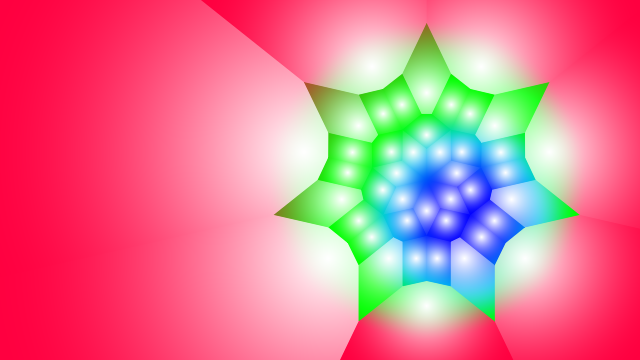
This background is drawn by a Shadertoy shader. Its source:

```glsl
// Seven-pointed star of glowing Voronoi cells, blue through green, on a red field.

const float PI = 3.14159265;
const float SECTOR = 2.0 * PI / 7.0;

const vec3 BLUE  = vec3(0.0, 0.0, 1.0);
const vec3 CYAN  = vec3(0.0, 0.8, 0.95);
const vec3 GREEN = vec3(0.0, 1.0, 0.0);
const vec3 RED   = vec3(1.0, 0.0, 0.25);

vec2 polar(float radius, float angle) {
    return radius * vec2(cos(angle), sin(angle));
}

// Keep the two closest cells; a cell is (site.xy, reach), reach 0 = border cell
void visitRing(vec2 p, float radius, float phase, float reach,
               inout vec3 nearest, inout vec3 second) {
    for (int k = 0; k < 7; k++) {
        vec3 cell = vec3(polar(radius, phase + float(k) * SECTOR), reach);
        float d = distance(p, cell.xy);
        if (d < distance(p, nearest.xy)) {
            second = nearest;
            nearest = cell;
        } else if (d < distance(p, second.xy)) {
            second = cell;
        }
    }
}

// Farthest canvas point inside the wedge of a border cell
float borderReach(vec2 site, vec2 halfSize, vec2 center) {
    vec2 axis = normalize(site);
    float heading = atan(site.y, site.x);
    float reach = 0.0;
    for (int i = 0; i < 4; i++) {
        vec2 signs = vec2(i % 2, i / 2) * 2.0 - 1.0;
        vec2 corner = signs * halfSize - center;
        if (dot(normalize(corner), axis) > cos(0.5 * SECTOR))
            reach = max(reach, distance(corner, site));
    }
    for (float side = -1.0; side < 2.0; side += 2.0) {
        vec2 ray = polar(1.0, heading + side * 0.5 * SECTOR);
        vec2 travel = (halfSize - sign(ray) * center) / max(abs(ray), 1e-4);
        reach = max(reach, distance(ray * min(travel.x, travel.y), site));
    }
    return reach;
}

// Colour bands around an off-centre focus
vec3 bandColor(float d) {
    vec3 color = mix(BLUE, CYAN, smoothstep(0.07, 0.24, d));
    color = mix(color, GREEN, smoothstep(0.19, 0.32, d));
    return mix(color, RED, clamp((d - 0.38) / 0.28, 0.0, 1.0));
}

// White at the site, full colour at the far end of the cell
vec3 shadeCell(vec2 p, vec3 cell, vec2 halfSize, vec2 center) {
    vec2 focus = vec2(0.102, -0.102);
    vec3 color = bandColor(distance(p, focus));
    float reach = cell.z;
    if (reach == 0.0) {
        reach = borderReach(cell.xy, halfSize, center);
        vec3 inner = mix(color, GREEN, 0.6);
        color = mix(inner, RED, smoothstep(0.32, 0.45, length(p)));
    }
    float t = clamp(distance(p, cell.xy) / reach, 0.0, 1.0);
    return mix(vec3(1.0), color, sin(0.5 * PI * t));
}

void mainImage(out vec4 fragColor, in vec2 fragCoord) {
    vec2 halfSize = 0.5 * iResolution.xy / iResolution.y;
    vec2 center = vec2(halfSize.x / 3.0, 0.0);
    vec2 p = fragCoord / iResolution.y - halfSize - center;
    float pixel = 1.0 / iResolution.y;

    // Rings of sites, from the border inwards
    float up = 0.5 * PI;
    float down = -up;
    float pairSpread = 0.132;
    vec3 nearest = vec3(99.0, 99.0, 1.0);
    vec3 second = nearest;
    visitRing(p, 0.3495, down, 0.0, nearest, second);
    visitRing(p, 0.242, up, 0.195, nearest, second);
    visitRing(p, 0.220, down - pairSpread, 0.085, nearest, second);
    visitRing(p, 0.220, down + pairSpread, 0.085, nearest, second);
    visitRing(p, 0.125, up, 0.071, nearest, second);
    visitRing(p, 0.0857, down, 0.0857, nearest, second);

    // Blend across the bisector for smooth cell edges
    vec2 gap = nearest.xy - second.xy;
    float edge = dot(p - 0.5 * (nearest.xy + second.xy), normalize(gap));
    vec3 color = mix(shadeCell(p, second, halfSize, center),
                     shadeCell(p, nearest, halfSize, center),
                     smoothstep(-0.6 * pixel, 0.6 * pixel, edge));
    fragColor = vec4(color, 1.0);
}
```
